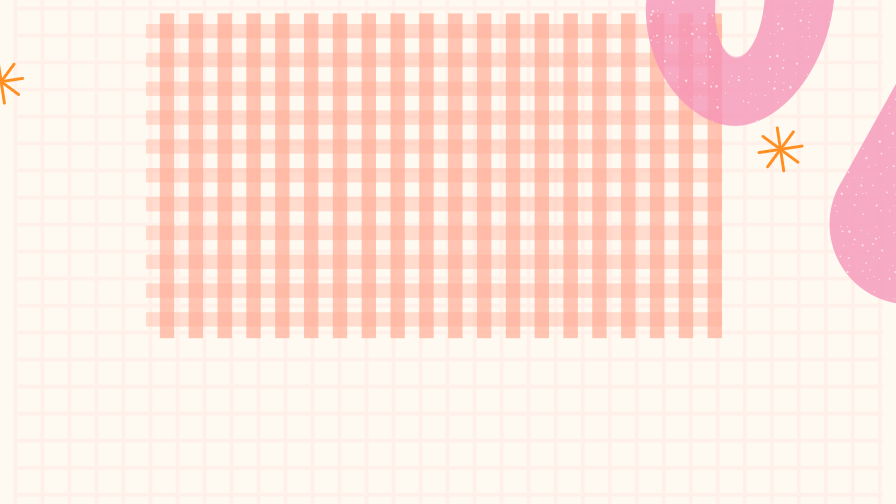
Reproduce this background procedurally as a WebGL 1 fragment shader.

```glsl
precision highp float;

uniform vec2 u_resolution;

#define GRID_PITCH 0.0536
#define GRID_HALF 0.0039
#define CHECK_PITCH 0.0572
#define CHECK_HALF 0.0143
#define COLUMN_ALPHA 0.70
#define ROW_ALPHA 0.40
#define PINK_ALPHA 0.78
#define SPECK_PITCH 0.013
#define SPECK_CHANCE 0.30
#define RAY_LENGTH 0.043
#define RAY_HALF 0.0029
#define RAY_TILT 0.15

const vec3 CREAM = vec3(1.0, 0.982, 0.945);
const vec3 GRID_TINT = vec3(1.0, 0.945, 0.915);
const vec3 CORAL = vec3(1.0, 0.68, 0.59);
const vec3 PINK = vec3(0.962, 0.58, 0.72);
const vec3 SPECK_TINT = vec3(1.0, 0.93, 0.94);
const vec3 ORANGE = vec3(1.0, 0.56, 0.13);

// Coverage of a signed distance, softened over one pixel
float cover(float d) {
  return clamp(0.5 - d * u_resolution.y, 0.0, 1.0);
}

vec2 hash2(vec2 p) {
  vec2 q = vec2(dot(p, vec2(127.1, 311.7)), dot(p, vec2(269.5, 183.3)));
  return fract(sin(q) * 43758.55);
}

float stripeDist(float x, float center, float pitch, float halfWidth) {
  return abs(fract((x - center) / pitch + 0.5) - 0.5) * pitch - halfWidth;
}

float boxDist(vec2 p, vec2 low, vec2 high) {
  vec2 d = max(low - p, p - high);
  return max(d.x, d.y);
}

float ovalDist(vec2 p, vec2 radii, float power) {
  vec2 q = pow(abs(p / radii) + 0.0001, vec2(power));
  return (pow(q.x + q.y, 1.0 / power) - 1.0) * min(radii.x, radii.y);
}

// Capsule whose radius changes from r0 to r1
float taperDist(vec2 p, vec2 a, vec2 b, float r0, float r1) {
  vec2 ab = b - a;
  float t = clamp(dot(p - a, ab) / dot(ab, ab), 0.0, 1.0);
  return length(p - a - ab * t) - mix(r0, r1, t);
}

// U-shaped ribbon hanging from the top edge
float ribbonDist(vec2 p) {
  float depth = 1.0 - p.y;
  float lift = 1.0 - min(depth / 0.25, 1.0);
  vec2 q = vec2(p.x - 1.458 - 0.0104 * lift * lift, depth);
  float outer = ovalDist(q, vec2(0.1863, 0.25), 1.88);
  float inner = ovalDist(q, vec2(0.0486, 0.1134), 2.0);
  return max(outer, -inner);
}

// Eight rays folded into one sector
float starDist(vec2 p) {
  float sector = 0.7854;
  float angle = atan(p.y, p.x) - RAY_TILT;
  angle = mod(angle + 0.5 * sector, sector) - 0.5 * sector;
  vec2 q = length(p) * vec2(cos(angle), sin(angle));
  return length(q - vec2(clamp(q.x, 0.0, RAY_LENGTH), 0.0)) - RAY_HALF;
}

float specks(vec2 p) {
  vec2 cell = floor(p / SPECK_PITCH);
  vec2 spot = hash2(cell);
  vec2 kind = hash2(cell + 41.0);
  float radius = mix(0.0008, 0.0025, kind.y * kind.y);
  vec2 center = (cell + mix(vec2(0.2), vec2(0.8), spot)) * SPECK_PITCH;
  return cover(length(p - center) - radius) * step(kind.x, SPECK_CHANCE);
}

void main() {
  vec2 p = gl_FragCoord.xy / u_resolution.y;
  vec3 color = CREAM;

  // Pale square grid
  float grid = min(stripeDist(p.x, 0.0305, GRID_PITCH, GRID_HALF),
                   stripeDist(p.y, 0.0185, GRID_PITCH, GRID_HALF));
  grid = max(grid, max(0.0265 - p.x, p.x - 1.752));
  color = mix(color, GRID_TINT, cover(grid));

  // Gingham: columns, then rows laid over them
  float columns = max(stripeDist(p.x, 0.3314, CHECK_PITCH, CHECK_HALF),
                      boxDist(p, vec2(0.310, 0.3290), vec2(1.433, 0.9734)));
  float rows = max(stripeDist(p.y, 0.3662, CHECK_PITCH, CHECK_HALF),
                   boxDist(p, vec2(0.2894, 0.345), vec2(1.433, 0.960)));
  color = mix(color, CORAL, COLUMN_ALPHA * cover(columns));
  color = mix(color, CORAL, ROW_ALPHA * cover(rows));

  // Translucent pink shapes with light specks
  float drop = taperDist(p, vec2(1.8056, 0.5556), vec2(1.9514, 0.7894), 0.1597, 0.1736);
  float pink = cover(min(ribbonDist(p), drop));
  color = mix(color, PINK, PINK_ALPHA * pink);
  color = mix(color, SPECK_TINT, 0.8 * pink * specks(p));

  // Orange stars
  float stars = min(starDist(p - vec2(1.5486, 0.7037)), starDist(p - vec2(0.0023, 0.838)));
  color = mix(color, ORANGE, cover(stars));

  gl_FragColor = vec4(color, 1.0);
}
```
